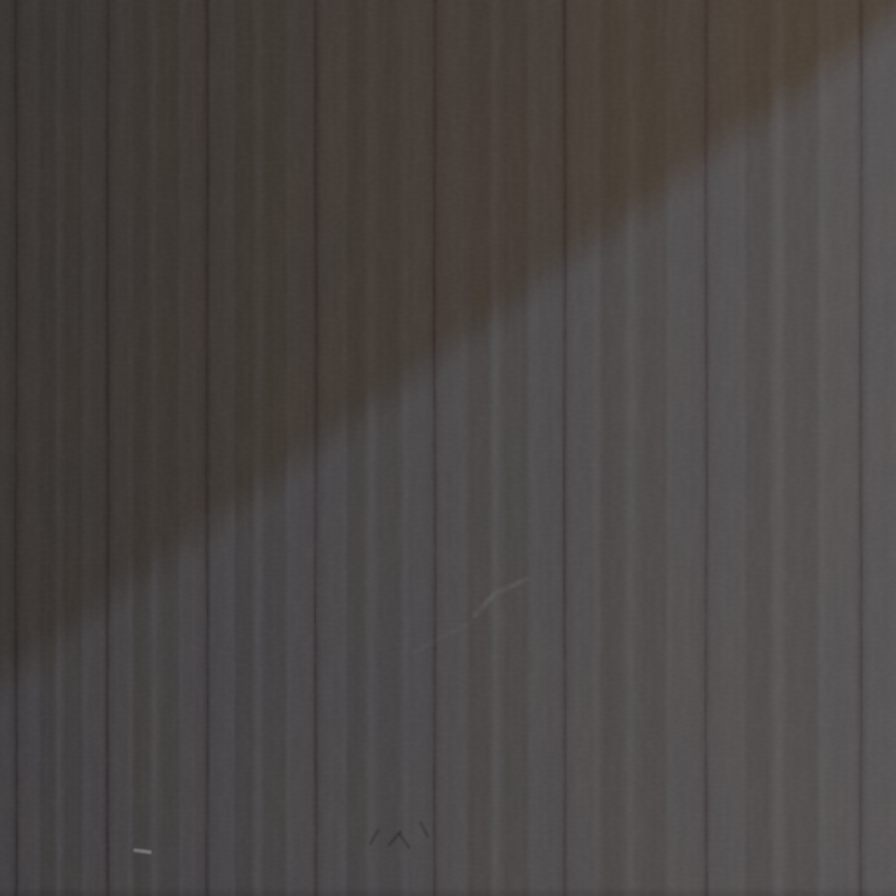
A WebGL 2 fragment shader for this texture:

```glsl
#version 300 es
precision highp float;
uniform vec2 u_resolution;
out vec4 outColor;

vec2 hash2(vec2 cell) {
  vec3 q = fract(cell.xyx * vec3(0.1031, 0.1030, 0.0973));
  q += dot(q, q.yzx + 33.33);
  return fract((q.xx + q.yz) * q.zy);
}

// Distance to the nearest scattered point
float cellular(vec2 p) {
  vec2 cell = floor(p);
  float nearest = 2.0;
  for (int y = -1; y <= 1; y++)
    for (int x = -1; x <= 1; x++) {
      vec2 neighbour = cell + vec2(x, y);
      nearest = min(nearest, distance(p, neighbour + hash2(neighbour)));
    }
  return nearest;
}

// Soft line between two points
float stroke(vec2 p, vec2 a, vec2 b, float width) {
  vec2 ab = b - a;
  float along = clamp(dot(p - a, ab) / dot(ab, ab), 0.0, 1.0);
  return 1.0 - smoothstep(0.0, width, distance(p, a + ab * along));
}

float band(float x, float from, float to, float soft) {
  return smoothstep(from - soft, from + soft, x) - smoothstep(to - soft, to + soft, x);
}

float ridge(float x, float centre, float width) {
  float d = (x - centre) / width;
  return exp(-d * d);
}

void main() {
  vec2 p = gl_FragCoord.xy / u_resolution;

  // Panels widen steadily from left to right
  float panel = log(1.0 + 0.9035 * (p.x - 0.0182)) / log(1.092);
  float id = floor(panel);
  float u = fract(panel);
  float panelWidth = 0.1018 * pow(1.092, panel);
  float seamDistance = min(u, 1.0 - u) * panelWidth;

  // Two shallow grooves per panel, each ending in a pale ridge
  float groove = band(u, 0.28, 0.44, 0.04) + 0.85 * band(u, 0.53, 0.72, 0.045);
  float highlight = ridge(u, 0.475, 0.035) + 0.7 * ridge(u, 0.755, 0.035) + 0.5 * ridge(u, 0.24, 0.035);
  float crease = ridge(u, 0.28, 0.024) + 0.8 * ridge(u, 0.715, 0.024) + 0.3 * ridge(u, 0.90, 0.02);
  float seam = ridge(seamDistance, 0.0, 0.0027);
  float seamHalo = ridge(seamDistance, 0.0, 0.008);

  // Diagonal shadow edge, bent a little by the grooves
  float edge = p.y - 0.238 - 0.742 * p.x + 0.005 * groove - 0.003 * highlight;
  float shadow = smoothstep(-0.036, 0.036, edge);
  vec3 lit = vec3(0.270, 0.263, 0.270) + vec3(0.085, 0.080, 0.076) * p.x;
  vec3 shade = vec3(0.238, 0.221, 0.212) + vec3(0.080, 0.057, 0.032) * p.x;
  vec3 color = mix(lit, shade, shadow);

  // Relief
  float relief = mix(1.0, 0.6, shadow);
  color -= relief * groove * vec3(0.019, 0.020, 0.027);
  color += relief * highlight * vec3(0.011, 0.012, 0.012);
  color -= relief * crease * vec3(0.010, 0.011, 0.010);

  // Seams fade and strengthen along their length
  float seamStrength = 0.82 + 0.18 * sin(p.y * 11.0 + id * 2.4);
  seamStrength *= 0.75 + 0.5 * cellular(vec2(id * 5.0, p.y * 40.0));
  seamStrength *= mix(1.0, 0.75, shadow);
  color -= seamStrength * seam * vec3(0.050, 0.056, 0.055);
  color -= seamHalo * vec3(0.012, 0.015, 0.013);

  // Panel tint, broad mottling, lengthwise streaks and woven grain
  vec2 tint = hash2(vec2(id, 7.0)) - 0.5;
  color += vec3(0.004, 0.001, -0.002) * tint.x;
  float mottle = sin(p.x * 19.0 + 3.0 * sin(p.y * 5.0)) * sin(p.y * 13.0 + 2.0 * sin(p.x * 9.0));
  color += vec3(0.003, 0.001, -0.001) * mottle;
  float streak = sin(panel * 41.0 + sin(p.y * 4.0 + id)) + 0.6 * sin(panel * 97.0 + id * 2.0);
  color += 0.0022 * streak;
  color += 0.014 * (cellular(p * vec2(130.0, 210.0)) - 0.45);
  color += 0.012 * (cellular(p * vec2(110.0, 26.0)) - 0.45);

  // Pale scuffs
  float scuff = stroke(p, vec2(0.530, 0.313), vec2(0.552, 0.337), 0.006);
  scuff = max(scuff, 0.8 * stroke(p, vec2(0.552, 0.337), vec2(0.588, 0.354), 0.005));
  scuff = max(scuff, 0.3 * stroke(p, vec2(0.462, 0.272), vec2(0.525, 0.305), 0.005));
  color += 0.05 * scuff * (0.4 + cellular(p * 70.0));
  color += 0.20 * stroke(p, vec2(0.151, 0.051), vec2(0.167, 0.049), 0.004);

  // Short dark scratches near the foot
  for (int i = 0; i < 4; i++) {
    float side = i < 2 ? 1.0 : -1.0;
    vec2 jitter = hash2(vec2(i, 3.0));
    vec2 start = vec2(0.414 + 0.021 * float(i), 0.046 + 0.026 * jitter.y);
    vec2 reach = vec2(side * (0.005 + 0.008 * jitter.x), 0.014);
    color -= 0.05 * stroke(p, start, start + reach, 0.004);
  }

  // Slight darkening along the lower rim
  color *= 1.0 - 0.10 * (1.0 - smoothstep(0.0, 0.012, p.y));
  outColor = vec4(color, 1.0);
}
```
